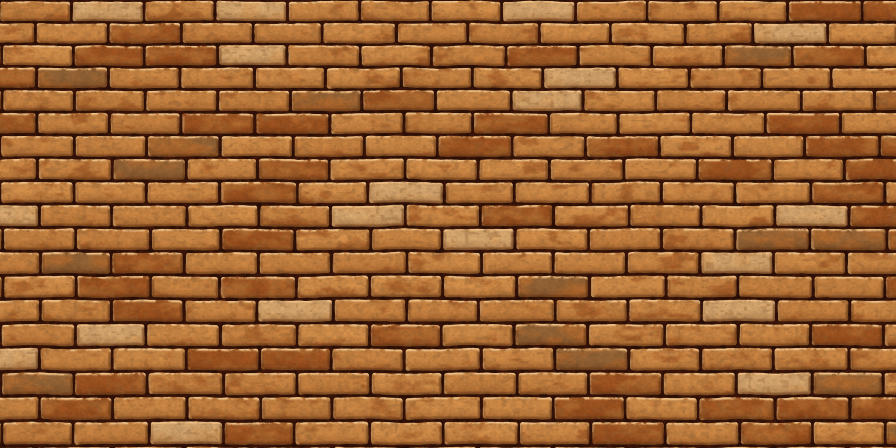
Reproduce this texture procedurally as a Shadertoy shader.

```glsl
const vec3 MORTAR = vec3(0.19, 0.065, 0.025);
const vec3 EDGE_BROWN = vec3(0.37, 0.20, 0.08);
const vec3 TAN = vec3(0.785, 0.53, 0.275);
const vec3 OCHRE = vec3(0.66, 0.40, 0.18);
const vec3 RUST = vec3(0.59, 0.31, 0.12);
const vec3 UMBER = vec3(0.55, 0.37, 0.20);
const vec3 PALE = vec3(0.80, 0.62, 0.41);
const vec3 HIGHLIGHT = vec3(0.93, 0.75, 0.52);

const float BRICK_ASPECT = 3.12;
const float JOINT_HALF = 0.06;
const float JOINT_JITTER = 0.07;

float hash(vec2 p) {
    vec3 q = fract(p.xyx * vec3(0.1031, 0.1030, 0.0973));
    q += dot(q, q.yzx + 33.33);
    return fract((q.x + q.y) * q.z);
}

float valueNoise(vec2 p) {
    vec2 cell = floor(p);
    vec2 f = fract(p);
    f = f * f * (3.0 - 2.0 * f);
    float low = mix(hash(cell), hash(cell + vec2(1, 0)), f.x);
    float high = mix(hash(cell + vec2(0, 1)), hash(cell + vec2(1, 1)), f.x);
    return mix(low, high, f.y);
}

float fbm(vec2 p) {
    float sum = 0.0;
    float amplitude = 0.533;
    for (int i = 0; i < 4; i++) {
        sum += amplitude * valueNoise(p);
        p = p * 2.03 + 17.1;
        amplitude *= 0.5;
    }
    return sum;
}

float roundedBox(vec2 p, vec2 halfSize, float radius) {
    vec2 q = abs(p) - halfSize + radius;
    return length(max(q, 0.0)) + min(max(q.x, q.y), 0.0) - radius;
}

// Horizontal place of a vertical joint, in brick widths
float jointAt(float column, float row) {
    return column + JOINT_JITTER * (hash(vec2(column, row) + 41.7) - 0.5);
}

// Fired clay tone of one brick, with blotches inside it
vec3 brickColor(vec2 id, vec2 wall) {
    float kind = hash(id + 7.3);
    float blotch = fbm(wall * vec2(1.1, 2.0) + 19.0 * kind);
    vec3 color = mix(TAN, OCHRE, 0.40 * hash(id + 23.9));
    if (kind < 0.08) color = mix(PALE, TAN, 0.4 * smoothstep(0.5, 0.8, blotch));
    else if (kind > 0.85) color = mix(RUST, OCHRE, smoothstep(0.35, 0.75, blotch));
    else if (kind > 0.79) color = mix(UMBER, OCHRE, smoothstep(0.3, 0.7, blotch));
    else color = mix(color, RUST, 0.65 * smoothstep(0.56, 0.82, blotch));
    return color;
}

// Light from the upper left, shade along the foot, and worn rims
vec3 shadeBrick(vec3 color, vec2 p, float depth, vec2 wall) {
    float wear = fbm(wall * 4.5 + 3.0);
    float grain = valueNoise(wall * vec2(11.0, 15.0));
    float foot = 1.0 - smoothstep(-0.42, 0.05, p.y);
    color = mix(color, color * vec3(0.83, 0.76, 0.67), 0.65 * foot);
    color *= 0.88 + 0.16 * wear + 0.09 * grain;

    float rim = 1.0 - smoothstep(0.03, 0.16, depth);
    float top = smoothstep(0.22, 0.40, p.y);
    float left = 1.0 - smoothstep(-1.48, -1.32, p.x);
    float lit = max(top, 0.6 * left);
    color = mix(color, HIGHLIGHT, rim * lit * smoothstep(0.28, 0.62, wear));
    color = mix(color, EDGE_BROWN, 0.6 * rim * (1.0 - lit));

    float pit = smoothstep(0.72, 0.86, valueNoise(wall * vec2(5.0, 8.0) + 61.0));
    return mix(color, UMBER, 0.3 * pit);
}

void mainImage(out vec4 fragColor, in vec2 fragCoord) {
    vec2 uv = fragCoord / iResolution.xy;
    float down = 1.0 - uv.y;

    // Courses grow slightly taller toward the foot of the wall
    float course = 20.3 * down - 1.21 * down * down;
    float pixel = 20.0 / iResolution.y;
    vec2 rough = vec2(uv.x * 38.0, course);
    course += 0.06 * (valueNoise(rough * vec2(0.7, 0.4)) - 0.5);
    float row = floor(course);

    // Running bond with uneven vertical joints
    float columns = 12.17 + 0.35 * max(0.0, 1.0 - row / 8.0);
    float along = uv.x * columns + 0.5 * mod(row, 2.0) - 0.015;
    float column = floor(along);
    if (along < jointAt(column, row)) column -= 1.0;
    else if (along > jointAt(column + 1.0, row)) column += 1.0;
    float start = jointAt(column, row);
    float width = jointAt(column + 1.0, row) - start;

    // Position inside the brick, in course heights
    vec2 p = vec2(along - start - 0.5 * width, 0.0) * BRICK_ASPECT;
    p.y = 0.5 - fract(course);
    vec2 halfSize = vec2(0.5 * width * BRICK_ASPECT, 0.5) - JOINT_HALF;
    float dist = roundedBox(p, halfSize, 0.11);
    dist += 0.05 * (fbm(rough * 3.0) - 0.5);

    vec3 brick = brickColor(vec2(column, row), rough);
    brick = shadeBrick(brick, p, -dist, rough);
    float cover = 1.0 - smoothstep(-0.6 * pixel, 0.6 * pixel, dist);
    vec3 mortar = MORTAR * (0.75 + 0.5 * valueNoise(rough * 6.0));
    fragColor = vec4(mix(mortar, brick, cover), 1.0);
}
```
